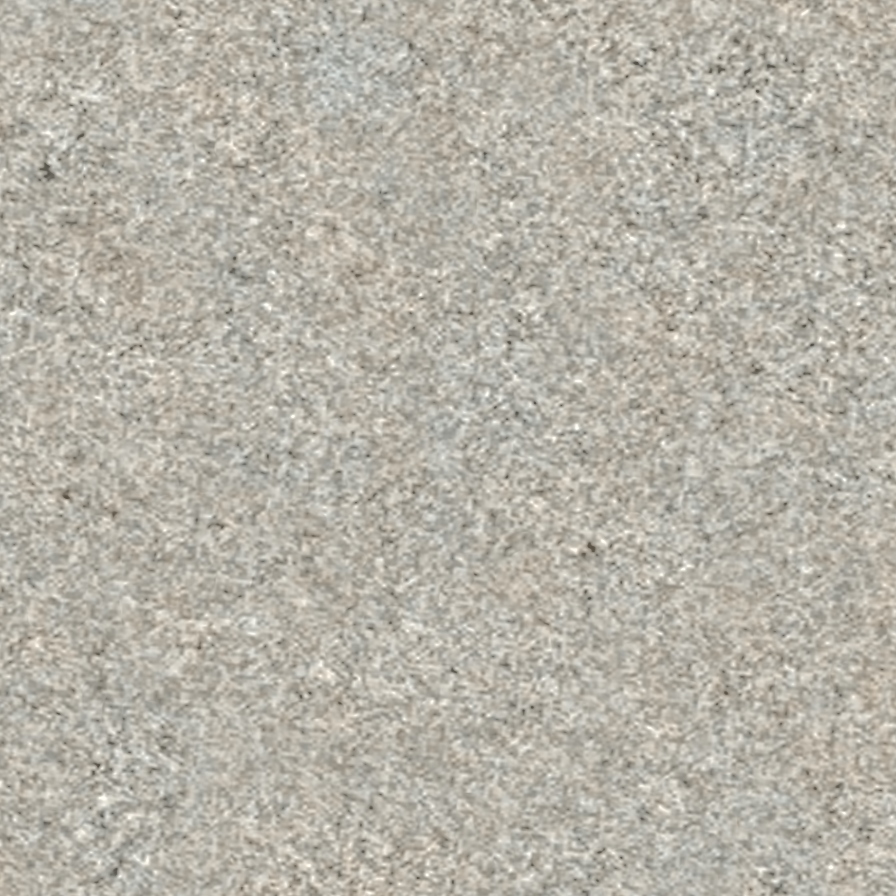
Write a Shadertoy shader that draws this texture.

```glsl
// Fine speckled stone-grey grain with soft warm and cool patches.
// Layers of value noise, some stretched into short slanted flecks, give the
// brightness; broad noise varies the contrast and the tint.

#define BASE_COLOR   vec3(0.716, 0.700, 0.659)
#define WARM_SHIFT   vec3(0.013, -0.002, -0.014)
#define GRAIN_FREQ   vec2(205.0, 245.0)
#define FLECK_FREQ   vec2(115.0, 225.0)
#define MOTTLE_FREQ  vec2(62.0, 78.0)
#define PATCH_FREQ   7.0
#define FLECK_SLANT  0.6
#define CONTRAST     0.165
#define SPECK_DEPTH  0.13

float hash(ivec2 cell, int seed) {
    uvec2 q = uvec2(cell) * uvec2(1597u, 3571u);
    uint h = q.x ^ (q.y * 7919u) ^ (uint(seed) * 9973u);
    h = (h ^ (h >> 15)) * 73471u + 40503u;
    h = (h ^ (h >> 13)) * 92821u;
    h = (h ^ (h >> 16)) * 68917u;
    h ^= h >> 15;
    return float(h & 65535u) / 65535.0;
}

// Smooth value noise from -1 to 1.
float noise(vec2 p, int seed) {
    ivec2 cell = ivec2(floor(p));
    vec2 f = fract(p);
    f = f * f * (3.0 - 2.0 * f);
    float low = mix(hash(cell, seed), hash(cell + ivec2(1, 0), seed), f.x);
    float high = mix(hash(cell + ivec2(0, 1), seed), hash(cell + ivec2(1, 1), seed), f.x);
    return 2.0 * mix(low, high, f.y) - 1.0;
}

vec2 rotate(vec2 p, float angle) {
    float c = cos(angle), s = sin(angle);
    return vec2(c * p.x - s * p.y, s * p.x + c * p.y);
}

// Short flecks that lean one way or the other from clump to clump.
float flecks(vec2 uv) {
    float rising = noise(rotate(uv, -FLECK_SLANT) * FLECK_FREQ, 11);
    float falling = noise(rotate(uv, FLECK_SLANT) * FLECK_FREQ, 12);
    float lean = smoothstep(-0.15, 0.15, noise(uv * 48.0, 13));
    return mix(rising, falling, lean);
}

// Broad cloudy variation over three octaves.
float patches(vec2 uv, int seed) {
    float sum = 0.0, weight = 0.6;
    vec2 p = rotate(uv, 0.4) * PATCH_FREQ;
    for (int i = 0; i < 3; i++) {
        sum += weight * noise(p, seed + i);
        p = rotate(p, 0.7) * 2.3;
        weight *= 0.75;
    }
    return sum;
}

void mainImage(out vec4 fragColor, in vec2 fragCoord) {
    vec2 uv = fragCoord / iResolution.y;

    // Grain brightness, rougher in some clumps than in others.
    float mottle = noise(rotate(uv, 0.2) * MOTTLE_FREQ, 2);
    float grain = 0.75 * noise(rotate(uv, 0.08) * GRAIN_FREQ, 1)
                + 0.62 * flecks(uv) + 0.25 * mottle;
    float roughness = 1.0 + 0.28 * patches(uv * 1.6, 20);
    float shade = CONTRAST * roughness * grain + 0.009 * patches(uv, 30);

    // Rare dark pits and pale glints at the extremes of the grain.
    float extreme = grain * roughness;
    shade -= SPECK_DEPTH * smoothstep(0.85, 1.4, -extreme);
    shade += 0.5 * SPECK_DEPTH * smoothstep(0.85, 1.4, extreme);

    // Beige and grey-green tint, mostly broad with some fine variation.
    float warmth = 1.2 * patches(uv, 40) + 0.8 * noise(uv * 85.0, 50) - 0.25 * mottle;

    fragColor = vec4(clamp(BASE_COLOR + shade + WARM_SHIFT * warmth, 0.0, 1.0), 1.0);
}
```
